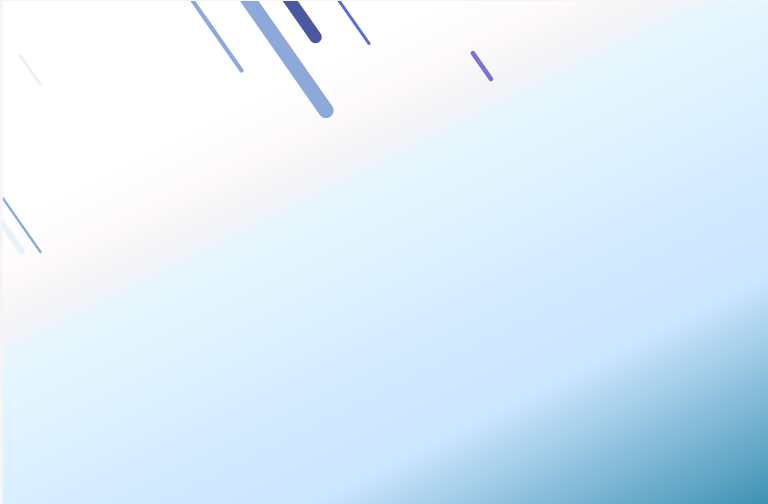
Give the GLSL for this background, as a WebGL 1 fragment shader.

```glsl
precision highp float;

// A pale diagonal wash running from white through ice blue to teal, with
// slanted round-capped streaks falling from the upper left.
// The wash is a chain of blended stops; each streak is a capsule distance.

uniform vec2 u_resolution;

// Design space: 504 units high, y measured down from the top edge.
const float HEIGHT = 504.0;
const vec2 FALL = vec2(0.574, 0.819);

// Colour along the diagonal, t growing toward the lower right corner.
vec3 wash(float t) {
  vec3 blush = vec3(0.990, 0.980, 0.983);
  vec3 mist = vec3(0.957, 0.955, 0.965);
  vec3 ice = vec3(0.905, 0.968, 0.996);
  vec3 sky = vec3(0.800, 0.900, 1.0);
  vec3 teal = vec3(0.245, 0.570, 0.700);
  vec3 color = mix(vec3(1.0), blush, smoothstep(215.0, 285.0, t));
  color = mix(color, mist, smoothstep(270.0, 340.0, t));
  color = mix(color, ice, smoothstep(332.0, 368.0, t));
  color = mix(color, sky, clamp((t - 365.0) / 275.0, 0.0, 1.0));
  return mix(color, teal, clamp((t - 658.0) / 230.0, 0.0, 1.0));
}

// Coverage of a capsule that ends at tip and trails back along FALL.
float streak(vec2 p, vec2 tip, float span, float radius, float pixel) {
  vec2 q = p - tip;
  float along = clamp(dot(q, FALL), -span, 0.0);
  float dist = length(q - FALL * along) - radius;
  return clamp(0.5 - dist / pixel, 0.0, 1.0);
}

void main() {
  float pixel = HEIGHT / u_resolution.y;
  vec2 p = gl_FragCoord.xy * pixel;
  p.y = HEIGHT - p.y;

  vec3 color = wash(0.5 * p.x + p.y);

  // Faint streaks near the left edge
  vec3 lilac = vec3(0.940, 0.930, 0.980);
  vec3 frost = vec3(0.915, 0.945, 0.980);
  color = mix(color, lilac, streak(p, vec2(40.0, 84.0), 34.0, 1.5, pixel));
  color = mix(color, frost, streak(p, vec2(21.5, 251.0), 60.0, 3.2, pixel));

  // Periwinkle streaks, broad and slim
  vec3 periwinkle = vec3(0.550, 0.663, 0.850);
  float slim = max(streak(p, vec2(241.5, 70.5), 120.0, 2.1, pixel),
                   streak(p, vec2(40.5, 252.0), 90.0, 1.2, pixel));
  float broad = streak(p, vec2(326.0, 110.5), 160.0, 7.6, pixel);
  color = mix(color, periwinkle, max(slim, broad));

  // Deeper accents
  vec3 indigo = vec3(0.290, 0.345, 0.625);
  vec3 cobalt = vec3(0.350, 0.430, 0.820);
  vec3 violet = vec3(0.480, 0.450, 0.820);
  color = mix(color, indigo, streak(p, vec2(315.5, 37.0), 80.0, 6.2, pixel));
  color = mix(color, cobalt, streak(p, vec2(369.0, 43.5), 80.0, 1.5, pixel));
  color = mix(color, violet, streak(p, vec2(491.0, 79.0), 31.5, 2.3, pixel));

  // Thin pale border along the left and top edges
  float border = max(clamp((3.0 - p.x) / pixel + 0.5, 0.0, 1.0),
                     clamp((1.0 - p.y) / pixel + 0.5, 0.0, 1.0));
  color = mix(color, vec3(0.970, 0.955, 0.960), border);

  gl_FragColor = vec4(color, 1.0);
}
```
